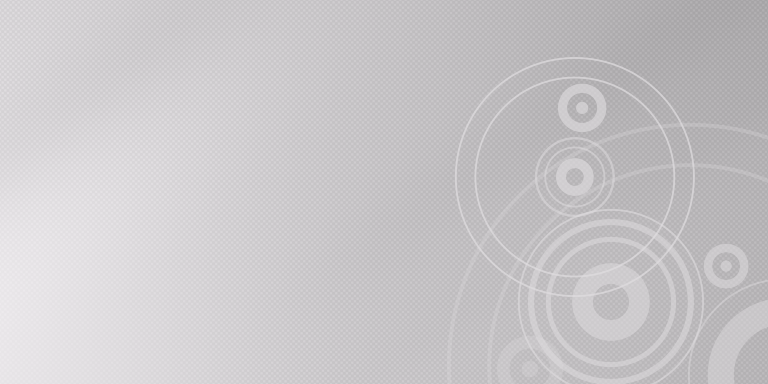
Write a WebGL 1 fragment shader that draws this background.

```glsl
precision highp float;

uniform vec2 u_resolution;

#define DOT_PITCH 0.0139
#define DOT_STRENGTH 0.046
#define HAIRLINE 0.0024
#define STREAK_NORMAL vec2(-0.57, 0.82)
#define TINT vec3(1.004, 0.992, 1.004)
#define RING_COLOR vec3(0.875, 0.865, 0.875)

const float TAU = 6.2831853;

float pixelSize;

// Antialiased coverage of a ring and of a filled disc
float ring(vec2 p, float radius, float halfWidth) {
  float d = abs(length(p) - radius) - halfWidth;
  return 1.0 - smoothstep(-0.6 * pixelSize, 0.6 * pixelSize, d);
}

float disc(vec2 p, float radius) {
  return 1.0 - smoothstep(-0.6 * pixelSize, 0.6 * pixelSize, length(p) - radius);
}

// Bold ring around a central dot
float bullseye(vec2 p, float size) {
  return max(ring(p, 0.81 * size, 0.19 * size), disc(p, 0.25 * size));
}

float bump(float x, float center, float width) {
  float t = (x - center) / width;
  return exp(-t * t);
}

// Metallic shading: horizontal falloff, corner glow and diagonal streaks
float sheen(vec2 p) {
  float s = dot(p, STREAK_NORMAL);
  float shade = 0.826 - 0.062 * p.x;
  shade += 0.075 * exp(-1.8 * dot(p, p));
  shade += 0.022 * bump(s, 0.24, 0.20) * (1.0 - smoothstep(0.2, 1.3, p.x));
  shade -= 0.020 * bump(s, 0.50, 0.12) * (1.0 - smoothstep(0.3, 0.9, p.x));
  shade -= 0.030 * smoothstep(1.0, 1.7, p.x) * smoothstep(0.3, 1.0, p.y);
  shade -= 0.014 * bump(s, -0.25, 0.10) * smoothstep(0.5, 1.2, p.x);
  shade += 0.010 * smoothstep(-0.52, -0.64, s);
  return shade;
}

// Staggered halftone dots, faded out where pixels are too coarse
float halftone(vec2 p) {
  vec2 wave = cos(TAU * p / DOT_PITCH);
  float dots = smoothstep(-0.5, 0.9, wave.x * wave.y) - 0.36;
  return dots * (1.0 - smoothstep(0.35, 0.6, pixelSize / DOT_PITCH));
}

void blend(inout vec3 color, float coverage, float opacity) {
  color = mix(color, RING_COLOR, coverage * opacity);
}

void main() {
  pixelSize = 1.0 / u_resolution.y;
  vec2 p = gl_FragCoord.xy * pixelSize;

  float dotFade = mix(0.35, 1.0, smoothstep(0.1, 0.9, length(p)));
  float shade = sheen(p) + DOT_STRENGTH * dotFade * halftone(p);
  vec3 color = TINT * shade;

  // Wide faint arcs
  vec2 q = p - vec2(1.797, 0.047);
  blend(color, max(ring(q, 0.628, 0.005), ring(q, 0.523, 0.005)), 0.27);

  // Large hairline pair with a small nested target
  q = p - vec2(1.497, 0.539);
  blend(color, max(ring(q, 0.310, HAIRLINE), ring(q, 0.259, HAIRLINE)), 0.72);
  blend(color, max(ring(q, 0.101, 0.003), ring(q, 0.077, HAIRLINE)), 0.52);
  blend(color, ring(q, 0.036, 0.013), 0.62);

  // Main concentric target
  q = p - vec2(1.591, 0.2135);
  blend(color, disc(q, 0.240), 0.04);
  blend(color, ring(q, 0.240, HAIRLINE), 0.6);
  blend(color, max(ring(q, 0.208, 0.008), ring(q, 0.163, 0.0065)), 0.52);
  blend(color, ring(q, 0.074, 0.027), 0.5);

  // Corner rings
  q = p - vec2(2.044, 0.023);
  blend(color, ring(q, 0.250, HAIRLINE), 0.45);
  blend(color, ring(q, 0.167, 0.034), 0.46);

  // Small bullseyes
  blend(color, bullseye(p - vec2(1.516, 0.719), 0.063), 0.62);
  blend(color, bullseye(p - vec2(1.891, 0.307), 0.058), 0.52);
  blend(color, bullseye(p - vec2(1.380, 0.039), 0.086), 0.27);

  gl_FragColor = vec4(color, 1.0);
}
```
